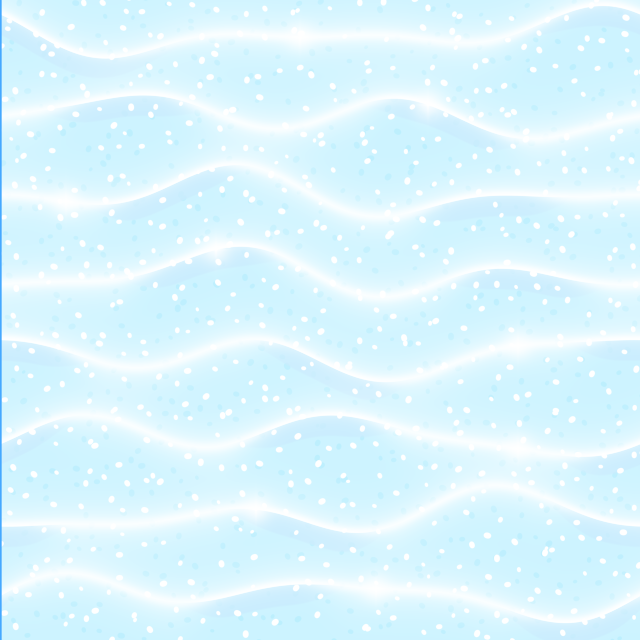
Reproduce this background procedurally as a Shadertoy shader.

```glsl
const float TAU = 6.28319;

const vec3 ICE = vec3(0.800, 0.953, 1.0);
const vec3 SHADE = vec3(0.785, 0.920, 0.992);
const vec3 BLUE_FLAKE = vec3(0.715, 0.930, 0.992);
const vec3 SNOW = vec3(1.0);
const vec3 EDGE_BLUE = vec3(0.27, 0.66, 1.0);

const int RIDGES = 8;
const float RIDGE_TOP = 0.945;
const float RIDGE_GAP = 0.125;
const vec3 WAVE_SIZE = vec3(0.015, 0.022, 0.012);  // one, two and three waves per width
const float HALO_ABOVE = 0.027;
const float HALO_BELOW = 0.024;
const float LIP_HALO_BELOW = 0.011;
const float HALO_STRENGTH = 0.80;
const float CREST_WIDTH = 0.008;
const float SHADE_DEPTH = 0.032;
const float SHADE_STRENGTH = 0.75;
const float SPARKLE_SIZE = 0.022;

const float FLAKE_CELLS = 28.0;
const float FLAKE_SHARE = 0.88;
const float FLAKE_MIN = 0.0025;
const float FLAKE_MAX = 0.0053;
const float EDGE_WIDTH = 0.0026;

float hash(vec2 p) {
    return fract(sin(dot(p, vec2(127.1, 311.7))) * 43758.5);
}

float ridgeHeight(float x, float id) {
    vec3 phase = vec3(hash(vec2(id, 1.3)), hash(vec2(id, 2.7)), hash(vec2(id, 4.1)));
    vec3 waves = sin(TAU * (vec3(1.0, 2.0, 3.0) * x + phase));
    return RIDGE_TOP - RIDGE_GAP * id + dot(WAVE_SIZE, waves);
}

// Stretches where the crest ends in a crisp lip with a shadow under it
float lipAmount(float x, float id) {
    float waves = 1.0 + floor(2.0 * hash(vec2(id, 5.9)));
    return smoothstep(-0.35, 0.9, sin(TAU * (waves * x + hash(vec2(id, 7.3)))));
}

// Irregular round flakes, one jittered per cell
float flakes(vec2 p, float seed, float pixel) {
    vec2 cell = floor(p * FLAKE_CELLS);
    float cover = 0.0;
    for (int j = -1; j <= 1; j++) {
        for (int i = -1; i <= 1; i++) {
            vec2 id = cell + vec2(i, j);
            vec2 key = id + seed;
            if (hash(key + 0.37) > FLAKE_SHARE) continue;
            vec2 jitter = vec2(hash(key + 3.1), hash(key + 8.6));
            vec2 d = p - (id + jitter) / FLAKE_CELLS;
            float radius = mix(FLAKE_MIN, FLAKE_MAX, sqrt(hash(key + 5.2)));
            float angle = atan(d.y, d.x + 1e-6);
            radius *= 1.0 + 0.12 * sin(2.0 * angle + TAU * jitter.x);
            cover = max(cover, 1.0 - smoothstep(-pixel, pixel, length(d) - radius));
        }
    }
    return cover;
}

// Soft glint with faint thin rays
float sparkle(vec2 d) {
    vec2 a = abs(d) / SPARKLE_SIZE;
    float rays = exp(-a.x * 16.0 - a.y * 1.3) + exp(-a.y * 16.0 - a.x * 1.3);
    return 0.75 * exp(-dot(a, a)) + 0.3 * rays;
}

void mainImage(out vec4 fragColor, in vec2 fragCoord) {
    vec2 uv = fragCoord / iResolution.y;
    float pixel = 0.75 / iResolution.y;

    vec3 color = mix(ICE, BLUE_FLAKE, 0.75 * flakes(uv, 41.0, pixel));

    // Snow ridges from top to bottom
    for (int i = 0; i < RIDGES; i++) {
        float id = float(i);
        float d = uv.y - ridgeHeight(uv.x, id);
        float lip = lipAmount(uv.x, id);
        float above = smoothstep(-pixel, pixel, d);

        // Shadow lens below the lip
        float depth = SHADE_DEPTH * lip;
        float band = smoothstep(-depth - 0.002, -depth + 0.002, d) * (1.0 - above);
        color = mix(color, SHADE, band * lip * SHADE_STRENGTH);

        // Halo and bright crest, cut off at the lip
        float upper = HALO_STRENGTH * exp(-abs(d) / HALO_ABOVE);
        float lower = HALO_STRENGTH * mix(1.0, 0.42, lip)
                    * exp(-abs(d) / mix(HALO_BELOW, LIP_HALO_BELOW, lip));
        float crest = exp(-d * d / (CREST_WIDTH * CREST_WIDTH));
        crest *= mix(0.5, 0.95, lip) * mix(1.0 - lip, 1.0, above);
        color = mix(color, SNOW, mix(lower, upper, above));
        color = mix(color, SNOW, crest);

        float glintX = 0.1 + 0.8 * hash(vec2(id, 9.7));
        vec2 glint = vec2(glintX, ridgeHeight(glintX, id));
        color = mix(color, SNOW, min(sparkle(uv - glint), 1.0));
    }

    color = mix(color, SNOW, flakes(uv, 7.0, pixel));

    // Thin blue strip on the left edge
    float strip = 1.0 - smoothstep(EDGE_WIDTH - pixel, EDGE_WIDTH + pixel, uv.x);
    color = mix(color, EDGE_BLUE, strip);

    fragColor = vec4(color, 1.0);
}
```
